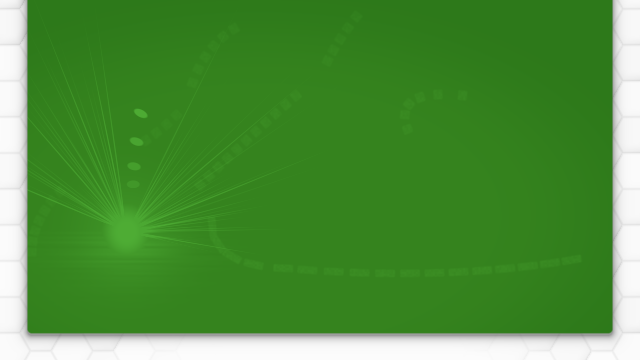
A WebGL 1 fragment shader for this background:

```glsl
precision highp float;
// A green panel with a spray of light and dashed trails, over white hexagon tiles.
uniform vec2 u_resolution;

#define PANEL_MIN vec2(0.0764, 0.0741)
#define PANEL_MAX vec2(1.7014, 1.2)
#define CORNER 0.012
#define HEX_PITCH 0.1
#define BURST vec2(0.352, 0.356)
#define RAYS 68
#define MAX_DASHES 12
#define GREEN_DARK vec3(0.178, 0.475, 0.102)
#define GREEN_MID vec3(0.206, 0.512, 0.116)
#define GREEN_GLOW vec3(0.305, 0.675, 0.205)

float hash(float n) { return fract(sin(n * 12.9898) * 43758.5); }

float hash2(vec2 p) { return fract(sin(dot(p, vec2(12.9898, 78.233))) * 43758.5); }

float noise(vec2 p) {
  vec2 i = floor(p), f = fract(p);
  f = f * f * (3.0 - 2.0 * f);
  return mix(mix(hash2(i), hash2(i + vec2(1, 0)), f.x),
             mix(hash2(i + vec2(0, 1)), hash2(i + vec2(1, 1)), f.x), f.y);
}

float roundBox(vec2 p, vec2 halfSize, float r) {
  vec2 q = abs(p) - halfSize + r;
  return length(max(q, 0.0)) + min(max(q.x, q.y), 0.0) - r;
}

// Bevelled tiles with soft grey seams, fading out towards the lower middle
vec3 hexTiles(vec2 p) {
  vec2 s = vec2(1.732, 1.0), h = p / HEX_PITCH + vec2(0.6, 0.25);
  vec2 a = mod(h, s) - 0.5 * s, b = mod(h - 0.5 * s, s) - 0.5 * s;
  vec2 g = dot(a, a) < dot(b, b) ? a : b;
  float edge = 0.5 - max(abs(g.y), dot(abs(g), vec2(0.866, 0.5)));
  float tone = hash2(floor((h - g) * 4.0 + 0.5));
  float seam = 1.0 - smoothstep(0.0, 0.06, edge);
  float bevel = (1.0 - smoothstep(0.0, 0.3, edge)) * max(dot(g, vec2(0.5, -0.8)), 0.0);
  float fade = smoothstep(0.3, 0.8, abs(p.x - 0.93));
  return vec3(0.99 - fade * (0.05 * seam + 0.12 * bevel * tone + 0.02 * tone));
}

// Rounded dashes spaced along a quadratic curve from a to c
float trail(vec2 p, vec2 a, vec2 b, vec2 c, float count, vec2 halfSize) {
  float mask = 0.0;
  for (int i = 0; i < MAX_DASHES; i++) {
    if (float(i) >= count) break;
    float t = float(i) / (count - 1.0);
    vec2 dir = normalize(mix(b - a, c - b, t));
    vec2 q = p - mix(mix(a, b, t), mix(b, c, t), t);
    q = vec2(dot(q, dir), dir.x * q.y - dir.y * q.x);
    mask = max(mask, 1.0 - smoothstep(-0.004, 0.003, roundBox(q, halfSize, 0.005)));
  }
  return mask;
}

float trails(vec2 p) {
  vec2 wide = vec2(0.028, 0.011), small = vec2(0.013, 0.014);
  float m = trail(p, vec2(0.59, 0.37), vec2(0.60, 0.264), vec2(0.787, 0.255), 5.0, wide);
  m = max(m, trail(p, vec2(0.854, 0.25), vec2(1.26, 0.222), vec2(1.588, 0.278), 12.0, wide));
  m = max(m, 0.8 * trail(p, vec2(0.556, 0.486), vec2(0.68, 0.61), vec2(0.822, 0.734), 11.0, small));
  m = max(m, 0.6 * trail(p, vec2(0.535, 0.77), vec2(0.57, 0.87), vec2(0.65, 0.92), 6.0, small));
  m = max(m, 0.6 * trail(p, vec2(0.91, 0.831), vec2(0.94, 0.89), vec2(0.99, 0.954), 5.0, small));
  m = max(m, 0.8 * trail(p, vec2(1.132, 0.641), vec2(1.09, 0.755), vec2(1.285, 0.735), 6.0, small));
  m = max(m, 0.6 * trail(p, vec2(0.405, 0.61), vec2(0.45, 0.64), vec2(0.49, 0.68), 4.0, small));
  m = max(m, 0.6 * trail(p, vec2(0.167, 0.468), vec2(0.09, 0.39), vec2(0.088, 0.30), 7.0, small));
  return m * (0.5 + 0.5 * noise(p * 190.0));
}

// Two fans of tapered rays, leaving a gap straight above the burst
float rays(vec2 q) {
  float light = 0.0;
  for (int i = 0; i < RAYS; i++) {
    float k = float(i) + 1.0, t = (k - 0.8 * hash(k)) / float(RAYS);
    float angle = t < 0.58 ? mix(-0.3, 1.13, t / 0.58) : mix(1.69, 2.75, (t - 0.58) / 0.42);
    float reach = mix(0.2, 0.78, hash(k + 71.0)) * mix(0.5, 1.0, smoothstep(-0.3, 0.3, angle));
    vec2 dir = vec2(cos(angle), sin(angle));
    float along = dot(q, dir) / reach, side = abs(dir.x * q.y - dir.y * q.x);
    float width = mix(0.0045, 0.0018, clamp(along, 0.0, 1.0));
    float fade = smoothstep(0.0, 0.1, along) * (1.0 - smoothstep(0.25, 1.0, along));
    light += (1.0 - smoothstep(0.0, width, side)) * fade * mix(0.2, 0.75, hash(k + 33.0));
  }
  return min(light, 0.9);
}

// Tilted bright ovals stacked above the burst
float ovals(vec2 p) {
  float m = 0.0;
  for (int i = 0; i < 4; i++) {
    float t = float(i) / 3.0;
    vec2 q = p - vec2(0.37 + 0.021 * t * t, 0.488 + 0.197 * pow(t, 1.25));
    q.y += 0.35 * t * q.x;
    m = max(m, (1.0 - smoothstep(0.75, 1.1, length(q / vec2(0.02, 0.012)))) * mix(0.5, 0.95, t));
  }
  return m;
}

vec3 panelColor(vec2 p) {
  vec2 q = p - BURST;
  float pool = length((p - vec2(0.72, 0.4)) / vec2(1.0, 0.55));
  vec3 col = mix(GREEN_MID, GREEN_DARK, smoothstep(0.65, 1.15, pool));
  col = mix(col, GREEN_GLOW, 0.26 * trails(p));
  // Halo, streaked floor reflection and core
  float halo = 0.4 * exp(-dot(q, q) / 0.02);
  float streaks = noise(vec2(p.x * 5.0, p.y * 150.0));
  float ground = smoothstep(0.02, -0.04, q.y) * exp(-q.x * q.x / 0.05 - q.y * q.y / 0.012);
  float core = 1.0 - smoothstep(0.02, 0.1, length(q * vec2(1.0, 0.9)));
  float light = max(max(rays(q), ovals(p)), max(core, halo + 0.35 * ground * streaks));
  return mix(col, GREEN_GLOW, light);
}

void main() {
  vec2 p = gl_FragCoord.xy / u_resolution.y;
  p.x += 0.5 * (16.0 / 9.0 - u_resolution.x / u_resolution.y);
  float px = 1.0 / u_resolution.y;
  vec2 center = 0.5 * (PANEL_MIN + PANEL_MAX), halfSize = 0.5 * (PANEL_MAX - PANEL_MIN);
  float d = roundBox(p - center, halfSize, CORNER);
  float shadow = roundBox(p - center + vec2(0.0, 0.006), halfSize, CORNER);
  vec3 col = hexTiles(p) * (1.0 - 0.38 * exp(-max(shadow, 0.0) / 0.011));
  col = mix(panelColor(p), col, smoothstep(-px, px, d));
  gl_FragColor = vec4(col, 1.0);
}
```
